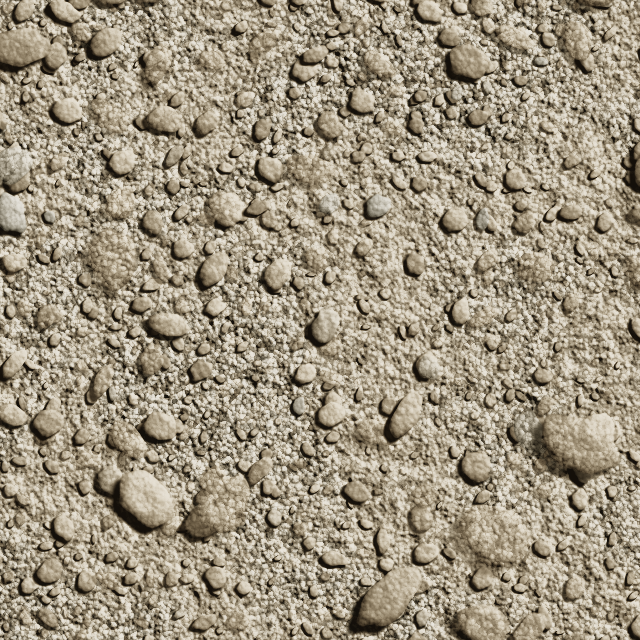
Give the GLSL for this texture, as a WebGL 1 fragment shader.

```glsl
precision highp float;
// Dry river gravel in hard sun: pebbles of four sizes half sunk in gritty soil.
// Cellular grit and slope-lit gradient noise form the ground; domed, wobbly
// ellipses are scattered over it by grid, each throwing a shadow to lower left.
uniform vec2 u_resolution;

const vec2 SUN = vec2(0.76, 0.65);

vec2 hash2(vec2 p) {
  vec3 h = fract(p.xyx * vec3(0.1031, 0.1030, 0.0973));
  h += dot(h, h.yzx + 33.33);
  return fract((h.xx + h.yz) * h.zy);
}

vec2 gradient(vec2 cell) {
  float a = 6.2832 * hash2(cell).x;
  return vec2(cos(a), sin(a));
}

float noise(vec2 p) {
  vec2 i = floor(p), f = fract(p);
  vec2 u = f * f * f * (f * (f * 6.0 - 15.0) + 10.0);
  vec2 e = vec2(1.0, 0.0);
  return mix(mix(dot(gradient(i), f), dot(gradient(i + e), f - e), u.x),
             mix(dot(gradient(i + e.yx), f - e.yx), dot(gradient(i + 1.0), f - 1.0), u.x), u.y);
}

// Sunlit slope of bumpy soil: positive where it faces the sun
float relief(vec2 p) {
  float sum = 0.0, freq = 17.0;
  mat2 twist = mat2(0.8, 0.6, -0.6, 0.8);
  vec2 toSun = SUN * 0.4;
  for (int i = 0; i < 4; i++) {
    p = twist * p;
    toSun = twist * toSun;
    vec2 q = p * freq + float(i) * 17.3;
    sum += (noise(q) - noise(q + toSun)) * (0.15 + 0.1 * float(i));
    freq *= 2.1;
  }
  return sum;
}

// Packed grains: x is the tone, y the greyness
vec2 grit(vec2 p) {
  vec2 cell = floor(p), offset = vec2(0.0), id = vec2(0.0);
  float nearest = 9.0, second = 9.0;
  for (int y = -1; y <= 1; y++) {
    for (int x = -1; x <= 1; x++) {
      vec2 c = cell + vec2(x, y);
      vec2 d = p - c - hash2(c + 7.0);
      float dist = length(d);
      if (dist < nearest) {
        second = nearest;
        nearest = dist;
        offset = d;
        id = hash2(c + 91.0);
      } else {
        second = min(second, dist);
      }
    }
  }
  float tone = mix(0.64, 1.06, id.x) * (1.0 - 0.55 * step(0.9, id.y));
  tone *= 0.98 + 0.45 * dot(offset, SUN);
  tone *= mix(0.82, 1.0, smoothstep(0.0, 0.3, second - nearest));
  tone *= 1.0 - 0.5 * smoothstep(0.4, 0.85, nearest);
  return vec2(tone, fract(id.x * 7.0 + id.y) * 0.7);
}

// Distance from a pebble's centre, 1 at its uneven rim
float pebble(vec2 q, float seed) {
  return length(q) + 0.28 * noise(q * 1.2 + seed * 60.0);
}

void main() {
  vec2 p = gl_FragCoord.xy / u_resolution.y;

  // Ground: clay and grit in patches, with dark hollows
  float slope = relief(p);
  vec2 grains = mix(grit(p * 125.0 + 0.5 * noise(p * 60.0)), grit(p * 190.0 + 40.0), 0.35);
  float gritty = smoothstep(-0.35, 0.3, noise(p * 4.0 + 3.0) + 0.5 * noise(p * 11.0));
  float tone = mix(0.76, grains.x, 0.55 + 0.45 * gritty);
  tone += 0.75 * slope - 0.8 * max(0.0, -slope - 0.1);
  float grey = grains.y * (0.25 + 0.45 * gritty);

  // Pebbles, small to large
  float scale = 36.0;
  for (int layer = 0; layer < 4; layer++) {
    vec2 g = p * scale + float(layer) * 31.7;
    for (int y = -1; y <= 1; y++) {
      for (int x = -1; x <= 1; x++) {
        vec2 c = floor(g) + vec2(x, y);
        vec2 place = hash2(c + 11.0), look = hash2(c + 53.0), kind = hash2(c + 137.0);
        float crowd = 0.5 + 0.9 * noise(c / scale * 5.0 + 0.37);
        if (kind.x > (layer == 0 || layer == 3 ? 0.6 : 0.9) * crowd) continue;

        float radius = mix(0.2, 0.4, look.x * look.x);
        vec2 axes = radius * vec2(1.12, mix(0.52, 1.0, look.y));
        float turn = 6.2832 * fract(look.x * 13.0 + place.y);
        mat2 spin = mat2(cos(turn), -sin(turn), sin(turn), cos(turn));
        vec2 local = g - c - mix(vec2(0.25), vec2(0.75), place);
        vec2 q = spin * local / axes;
        float d = pebble(q, kind.y);
        float soft = 1.4 * scale / (u_resolution.y * radius);
        float sunk = smoothstep(0.4, 1.0, kind.y);

        // Thrown shadow
        float ground = tone;
        float shadow = pebble(spin * (local + SUN * radius * 0.36) / axes, kind.y);
        tone *= 1.0 - mix(0.88, 0.25, sunk) * (1.0 - smoothstep(0.88, 1.04 + soft, shadow));

        // Domed face, dusted with grit
        vec2 tilt = (q * spin) * min(d * d, 1.0) * 0.85;
        vec3 normal = normalize(vec3(tilt, sqrt(max(1.0 - dot(tilt, tilt), 0.06))));
        float light = max(dot(normal, vec3(0.55, 0.47, 0.69)), 0.0);
        float face = mix(0.74, 0.95, place.x) * (0.3 + 0.82 * light);
        face += 0.35 * slope + (0.2 + 0.25 * sunk) * (grains.x - 0.74);
        face = mix(face, ground, 0.3 * sunk);
        float cover = 1.0 - smoothstep(1.0 - soft, 1.0 + 0.5 * soft, d);
        tone = mix(tone, face, cover);
        grey = mix(grey, smoothstep(0.75, 1.0, kind.x / crowd) * 0.9, cover);
      }
    }
    scale *= 0.58;
  }

  // Soft highlights, then warm sand shades drifting to cool grey for slate
  tone = min(tone, 0.78 + 0.14 * (1.0 - exp(-max(tone - 0.78, 0.0) / 0.14)));
  tone = max(tone, 0.08);
  vec3 warmth = mix(vec3(1.0, 1.1, 1.26), vec3(1.0, 1.27, 1.85), tone);
  warmth = mix(warmth, vec3(1.12, 1.12, 1.25), grey);
  gl_FragColor = vec4(pow(vec3(tone), warmth), 1.0);
}
```
